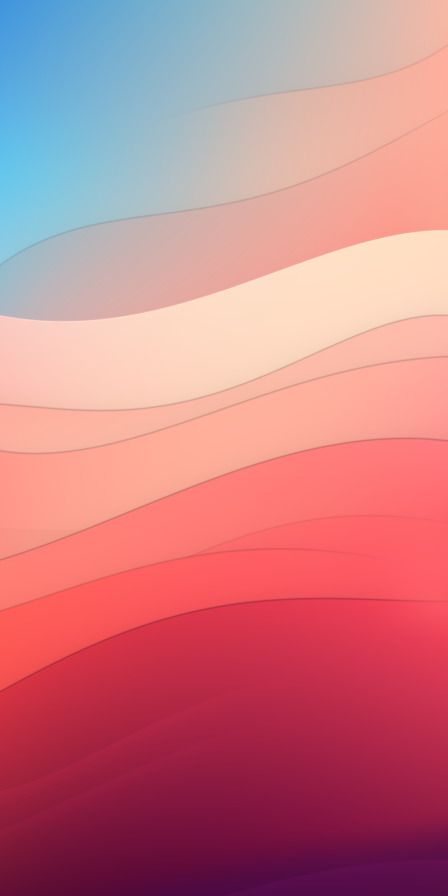
Write a WebGL 1 fragment shader that draws this background.

```glsl
precision highp float;
// Layered silk-like waves under a blue and peach sky, fading to deep plum.
// Each wave is a quartic curve through five heights; its body is a smooth
// gradient with a fine crease on the rim and a soft shadow cast above it.

#define RIM_WIDTH 0.0011
#define RIM_DARK 0.14
#define SHADOW_SIZE 0.012
#define SHADOW_DARK 0.035
#define FOLD_SIZE 0.022

uniform vec2 u_resolution;

// Position in canvas fractions, with y measured down from the top
vec2 pos;

// Curve through five evenly spaced heights, by forward differences
float wave(float a, float b, float c, float d, float e) {
  float s = pos.x * 4.0;
  float d2 = c - 2.0 * b + a;
  float d3 = d - 3.0 * c + 3.0 * b - a;
  float d4 = e - 4.0 * d + 6.0 * c - 4.0 * b + a;
  return a + s * (b - a + (s - 1.0) / 2.0
    * (d2 + (s - 2.0) / 3.0 * (d3 + (s - 3.0) / 4.0 * d4)));
}

// Smooth horizontal gradient through left, middle and right colours
vec3 ramp(vec3 left, vec3 mid, vec3 right) {
  float x = pos.x;
  return left * (1.0 - x) * (1.0 - 2.0 * x)
    + mid * 4.0 * x * (1.0 - x) + right * x * (2.0 * x - 1.0);
}

// Lays a wave over the colour below it; negative rim gives a highlight
vec3 layer(vec3 under, float edge, float depth, vec3 top, vec3 base,
           float rim, float fade) {
  float d = pos.y - edge;
  float aa = 0.8 / u_resolution.y;
  float cover = smoothstep(-aa, aa, d) * fade;
  float shadow = SHADOW_DARK * abs(rim) * exp(min(d, 0.0) / SHADOW_SIZE);
  vec3 body = mix(top, base, clamp(d / depth, 0.0, 1.0));
  vec3 col = mix(under * (1.0 - shadow * fade), body, cover);
  float line = exp(-d * d / (RIM_WIDTH * RIM_WIDTH));
  return col * (1.0 - RIM_DARK * rim * line * fade);
}

// Faint crease whose brightness fades away below its edge
float fold(float edge, float amount) {
  float d = pos.y - edge;
  float aa = 1.5 / u_resolution.y;
  return 1.0 + amount * smoothstep(-aa, aa, d) * exp(-max(d, 0.0) / FOLD_SIZE);
}

void main() {
  pos = gl_FragCoord.xy / u_resolution;
  pos.y = 1.0 - pos.y;

  // Sky with a cyan glow on the left
  vec3 col = mix(
    ramp(vec3(0.24, 0.58, 0.87), vec3(0.57, 0.71, 0.77), vec3(0.97, 0.72, 0.65)),
    ramp(vec3(0.60, 0.80, 0.88), vec3(0.85, 0.76, 0.72), vec3(1.0, 0.70, 0.63)),
    clamp(pos.y / 0.30, 0.0, 1.0));
  vec2 glow = (pos - vec2(0.0, 0.19)) / vec2(0.25, 0.08);
  col += vec3(-0.08, 0.05, 0.05) * exp(-dot(glow, glow));

  // Hazy upper waves
  col = layer(col, wave(0.195, 0.155, 0.115, 0.095, 0.050), 0.12,
    ramp(vec3(0.50, 0.76, 0.88), vec3(0.77, 0.73, 0.71), vec3(1.0, 0.68, 0.61)),
    ramp(vec3(0.62, 0.79, 0.86), vec3(0.88, 0.76, 0.71), vec3(1.0, 0.69, 0.62)),
    0.55, smoothstep(0.3, 0.7, pos.x));
  col = layer(col, wave(0.296, 0.247, 0.228, 0.189, 0.124), 0.11,
    ramp(vec3(0.57, 0.74, 0.81), vec3(0.84, 0.69, 0.66), vec3(1.0, 0.67, 0.60)),
    ramp(vec3(0.79, 0.71, 0.72), vec3(0.94, 0.65, 0.61), vec3(1.0, 0.58, 0.53)),
    0.7, 1.0 - 0.5 * smoothstep(0.85, 1.0, pos.x));

  // Cream band
  col = layer(col, wave(0.352, 0.355, 0.324, 0.280, 0.257), 0.10,
    ramp(vec3(0.98, 0.79, 0.76), vec3(0.995, 0.87, 0.78), vec3(1.0, 0.87, 0.76)),
    ramp(vec3(1.0, 0.74, 0.69), vec3(1.0, 0.84, 0.75), vec3(1.0, 0.85, 0.76)),
    -0.35, 1.0);

  // Peach bands
  col = layer(col, wave(0.451, 0.458, 0.436, 0.384, 0.352), 0.05,
    ramp(vec3(1.0, 0.67, 0.61), vec3(0.99, 0.73, 0.65), vec3(1.0, 0.73, 0.67)),
    ramp(vec3(1.0, 0.70, 0.63), vec3(1.0, 0.75, 0.67), vec3(1.0, 0.72, 0.66)),
    1.0, 1.0);
  col = layer(col, wave(0.503, 0.495, 0.456, 0.417, 0.398), 0.10,
    ramp(vec3(1.0, 0.60, 0.55), vec3(1.0, 0.69, 0.61), vec3(1.0, 0.66, 0.62)),
    ramp(vec3(1.0, 0.58, 0.53), vec3(1.0, 0.68, 0.60), vec3(1.0, 0.58, 0.56)),
    1.0, 1.0);
  col *= fold(wave(0.589, 0.590, 0.575, 0.550, 0.530), -0.025);

  // Coral bands
  col = layer(col, wave(0.625, 0.579, 0.530, 0.496, 0.492), 0.09,
    ramp(vec3(1.0, 0.50, 0.46), vec3(1.0, 0.50, 0.48), vec3(1.0, 0.49, 0.50)),
    ramp(vec3(1.0, 0.46, 0.42), vec3(1.0, 0.47, 0.45), vec3(1.0, 0.39, 0.42)),
    1.2, 1.0);
  col = layer(col, wave(0.700, 0.660, 0.606, 0.577, 0.583), 0.08,
    ramp(vec3(1.0, 0.44, 0.42), vec3(1.0, 0.43, 0.43), vec3(1.0, 0.38, 0.41)),
    ramp(vec3(1.0, 0.36, 0.36), vec3(1.0, 0.35, 0.38), vec3(1.0, 0.32, 0.38)),
    0.45, 1.0 - 0.6 * smoothstep(0.8, 1.0, pos.x));
  col = layer(col, wave(0.682, 0.642, 0.616, 0.616, 0.638), 0.08,
    ramp(vec3(1.0, 0.37, 0.34), vec3(1.0, 0.38, 0.39), vec3(1.0, 0.35, 0.39)),
    ramp(vec3(0.98, 0.32, 0.32), vec3(0.99, 0.32, 0.36), vec3(1.0, 0.31, 0.37)),
    0.8, 1.0 - smoothstep(0.55, 0.95, pos.x));

  // Crimson body sinking into plum
  col = layer(col, wave(0.772, 0.711, 0.676, 0.668, 0.671), 0.33,
    ramp(vec3(0.85, 0.20, 0.26), vec3(0.88, 0.22, 0.30), vec3(1.0, 0.28, 0.36)),
    ramp(vec3(0.17, 0.0, 0.17), vec3(0.33, 0.02, 0.22), vec3(0.43, 0.05, 0.23)),
    1.5, 1.0 - 0.7 * smoothstep(0.8, 1.0, pos.x)
      * (1.0 - smoothstep(0.67, 0.72, pos.y)));
  float leftFade = 1.0 - smoothstep(0.2, 0.75, pos.x);
  col *= fold(wave(0.883, 0.831, 0.775, 0.749, 0.750), 0.07 * leftFade);
  col *= fold(wave(0.927, 0.870, 0.820, 0.790, 0.780), 0.06 * leftFade);

  // Violet folds along the bottom
  float violet = pos.y - wave(1.020, 0.990, 0.954, 0.931, 0.911);
  col = mix(col, vec3(0.27, 0.05, 0.29), 0.65 * smoothstep(-0.012, 0.05, violet));
  col *= fold(wave(1.080, 1.040, 1.000, 0.970, 0.960), 0.12);

  gl_FragColor = vec4(clamp(col, 0.0, 1.0), 1.0);
}
```
